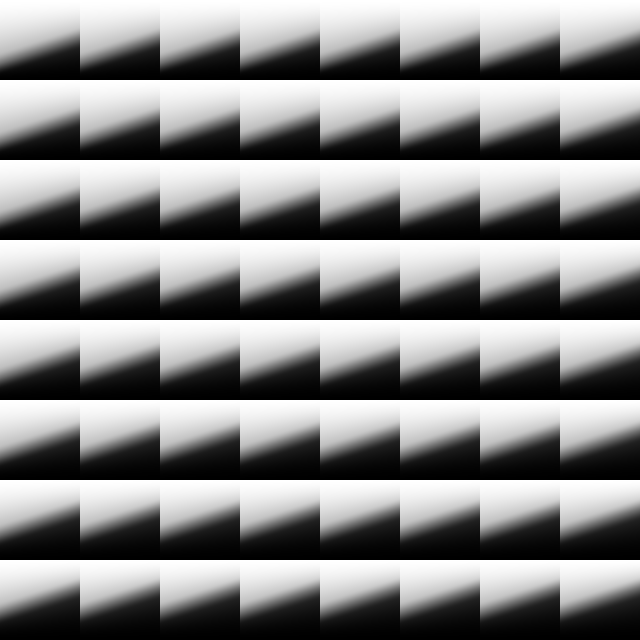
A three.js fragment shader for this pattern:

```glsl
#define TILES 8.0
#define EDGE_HEIGHT 0.43
#define EDGE_SLOPE 0.32
#define EDGE_DRIFT 0.018
#define EDGE_SOFTNESS 0.14
#define LIGHT_FADE 0.34
#define LIGHT_CURVE 1.6
#define DARK_GLOW 0.20

varying vec2 vUv;

// Brightness of the tiled slope at a canvas position
float slopeShade(vec2 canvas) {
  vec2 grid = canvas * TILES;
  vec2 cell = fract(grid);
  float row = clamp(floor(grid.y), 0.0, TILES - 1.0);

  // The tilted edge sits a little lower in each higher row
  float drift = EDGE_DRIFT * (0.5 * (TILES - 1.0) - row);
  float edge = EDGE_HEIGHT + EDGE_SLOPE * (cell.x - 0.5) + drift;

  // Light fades down from the tile top, darkness deepens to its base
  float above = clamp((cell.y - edge) / (1.0 - edge), 0.0, 1.0);
  float below = clamp(cell.y / edge, 0.0, 1.0);
  float light = 1.0 - LIGHT_FADE * pow(1.0 - above, LIGHT_CURVE);
  float dark = DARK_GLOW * below * below;

  float blend = smoothstep(-EDGE_SOFTNESS, EDGE_SOFTNESS, cell.y - edge);
  return mix(dark, light, blend);
}

void main() {
  // Four samples per pixel smooth the seams between tiles
  vec2 spread = 0.25 * fwidth(vUv);
  float shade = 0.0;
  for (int i = 0; i < 4; i++) {
    float index = float(i);
    vec2 corner = vec2(mod(index, 2.0), floor(index / 2.0)) * 2.0 - 1.0;
    shade += 0.25 * slopeShade(vUv + corner * spread);
  }
  gl_FragColor = vec4(vec3(shade), 1.0);
}
```
